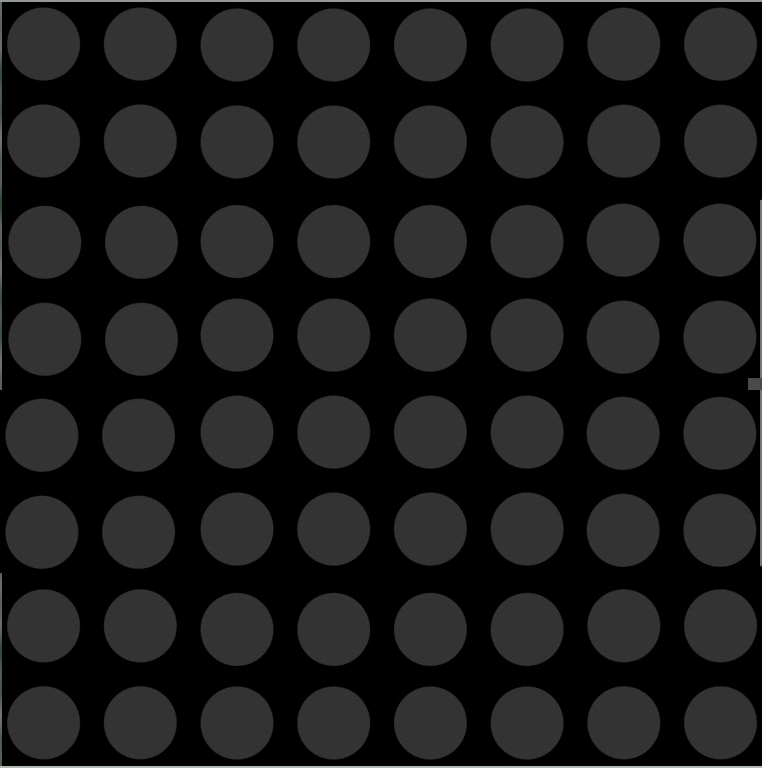
Write a WebGL 1 fragment shader that draws this pattern.

```glsl
precision highp float;
// Eight by eight grey discs on black, one per unit cell. Discs shift
// slightly in two-row bands, by column group, and thin worn lines
// run along parts of the canvas border.

uniform vec2 u_resolution;

// Picks one of four values, one for each pair of rows.
float byRowPair(float row, vec4 v) {
  float pair = floor(row * 0.5);
  return pair < 0.5 ? v.x : pair < 1.5 ? v.y : pair < 2.5 ? v.z : v.w;
}

// Displacement of a disc from its regular place, in cells.
vec2 discShift(vec2 cell) {
  if (cell.x < 1.5) {
    return vec2(byRowPair(cell.y, vec4(0.0, 0.012, -0.018, 0.0)),
                byRowPair(cell.y, vec4(0.0, 0.045, 0.035, 0.0)));
  }
  if (cell.x < 5.5) {
    // The middle columns drop at every fourth row, starting at the third.
    float dropped = 1.0 - step(0.5, abs(mod(cell.y, 4.0) - 2.0));
    return vec2(0.0, cell.y < 1.5 ? 0.010 : mix(0.002, 0.037, dropped));
  }
  return vec2(byRowPair(cell.y, vec4(0.0, -0.007, -0.007, 0.0)),
              byRowPair(cell.y, vec4(0.002, 0.023, 0.015, 0.0)));
}

float boxDistance(vec2 p, vec2 halfSize) {
  vec2 d = abs(p) - halfSize;
  return length(max(d, 0.0)) + min(max(d.x, d.y), 0.0);
}

// Coverage of the span from a to b.
float span(float x, float a, float b, float soft) {
  return smoothstep(a - soft, a + soft, x) * (1.0 - smoothstep(b - soft, b + soft, x));
}

void main() {
  // Cell units, with rows counted from the top.
  vec2 size = vec2(7.88, 7.92);
  vec2 uv = gl_FragCoord.xy / u_resolution;
  vec2 p = vec2(uv.x, 1.0 - uv.y) * size;
  float pixel = size.y / u_resolution.y;
  float edge = 0.5 * pixel;
  float soft = max(0.009, 0.6 * pixel);

  // Discs, with a faint grain of layered sines that rings around their rims.
  vec2 cell = floor(p);
  float d = length(p - cell - vec2(0.451, 0.454) - discShift(cell)) - 0.3765;
  float disc = 1.0 - smoothstep(-soft, soft, d);
  float grain = sin(p.x * 97.0 + 2.0 * sin(p.y * 31.0)) * sin(p.y * 113.0 + 2.0 * sin(p.x * 43.0));
  float rim = exp(-abs(d) * 14.0);
  vec3 color = vec3(0.201 * disc + grain * (0.004 * disc + 0.008 * rim));
  color = max(color, 0.0);

  // Broken side lines, the left one greenish and uneven.
  float left = 1.0 - smoothstep(0.020 - edge, 0.020 + edge, p.x);
  left *= 1.0 - span(p.y, 4.02, 5.91, edge);
  float wear = 0.5 + 0.3 * sin(p.y * 5.3) + 0.2 * sin(p.y * 13.7 + 1.0);
  color = mix(color, mix(vec3(0.20, 0.28, 0.21), vec3(0.44, 0.47, 0.43), wear), left);
  float right = 1.0 - smoothstep(0.020 - edge, 0.020 + edge, size.x - p.x);
  right *= span(p.y, 2.06, 5.84, edge);
  color = mix(color, vec3(0.46, 0.47, 0.45), right);

  // Full lines at top and bottom, the bottom one brighter.
  float top = 1.0 - smoothstep(0.021 - edge, 0.021 + edge, p.y);
  float bottom = 1.0 - smoothstep(0.021 - edge, 0.021 + edge, size.y - p.y);
  color = mix(color, vec3(0.58, 0.60, 0.58), top);
  color = mix(color, vec3(0.70, 0.72, 0.70), bottom);

  // Small tab on the right border.
  float tab = boxDistance(p - vec2(7.808, 3.961), vec2(0.072, 0.062));
  color = mix(color, vec3(0.29), 1.0 - smoothstep(-edge, edge, tab));

  gl_FragColor = vec4(color, 1.0);
}
```
